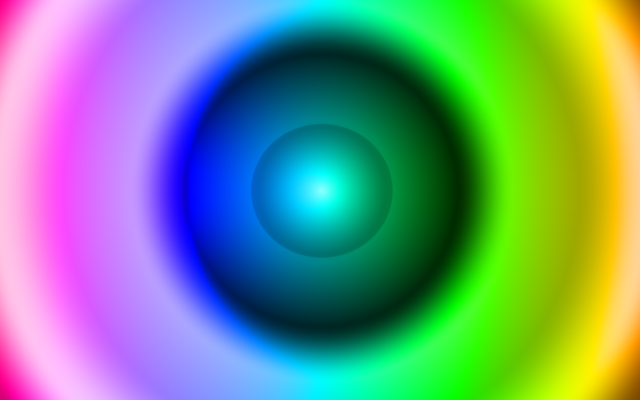
This background is drawn by a WebGL 1 fragment shader. Its source:

```glsl
precision highp float;
// Rainbow rings: hue runs across the canvas, luma follows the radius.
// Each hue is scaled towards black or white until it has the wanted luma,
// so bright hues darken first and dark hues such as blue wash out first.

uniform vec2 u_resolution;

const vec2 CENTER = vec2(0.503, 0.523);        // fraction of the canvas
const vec2 DISC_RADII = vec2(0.177, 0.167);    // in canvas heights
const vec3 LUMA_WEIGHTS = vec3(0.299, 0.587, 0.114);

float linearStep(float a, float b, float x) {
  return clamp((x - a) / (b - a), 0.0, 1.0);
}

// Fully saturated colour of a hue in 0..1
vec3 pureHue(float hue) {
  vec3 wheel = fract(hue + vec3(0.0, 2.0, 1.0) / 3.0);
  return clamp(abs(wheel * 6.0 - 3.0) - 1.0, 0.0, 1.0);
}

// Most vivid colour with the given hue and luma
vec3 hueLuma(float hue, float luma) {
  vec3 pure = pureHue(hue);
  float pureLuma = dot(pure, LUMA_WEIGHTS);
  vec3 shade = pure * min(luma / pureLuma, 1.0);
  float tint = max(luma - pureLuma, 0.0) / (1.0 - pureLuma);
  return mix(shade, vec3(1.0), tint);
}

// Luma of the rings: soft rises and straight falls leave creases between
float ringLuma(float r) {
  float luma = 0.37;
  luma -= 0.27 * linearStep(0.177, 0.34, r);
  luma += 0.59 * smoothstep(0.335, 0.48, r);
  luma -= 0.12 * linearStep(0.48, 0.645, r);
  luma += 0.28 * smoothstep(0.635, 0.81, r);
  luma -= 0.55 * smoothstep(0.81, 0.96, r);
  return luma;
}

// Luma of the glow inside the central disc
float glowLuma(float r) {
  return 0.31 + 0.56 * pow(1.0 - linearStep(0.0, 0.16, r), 1.2);
}

// Coverage of an ellipse with an edge about one pixel wide
float ellipseMask(vec2 p, vec2 radii, float pixel) {
  float d = (length(p / radii) - 1.0) * min(radii.x, radii.y);
  return 1.0 - smoothstep(-pixel, pixel, d);
}

void main() {
  vec2 uv = gl_FragCoord.xy / u_resolution;
  vec2 p = (uv - CENTER) * u_resolution / u_resolution.y;
  float r = length(p);

  float disc = ellipseMask(p, DISC_RADII, 1.0 / u_resolution.y);
  float luma = mix(ringLuma(r), glowLuma(r), disc);
  float hue = 0.91 - 0.815 * uv.x;

  gl_FragColor = vec4(hueLuma(hue, luma), 1.0);
}
```
